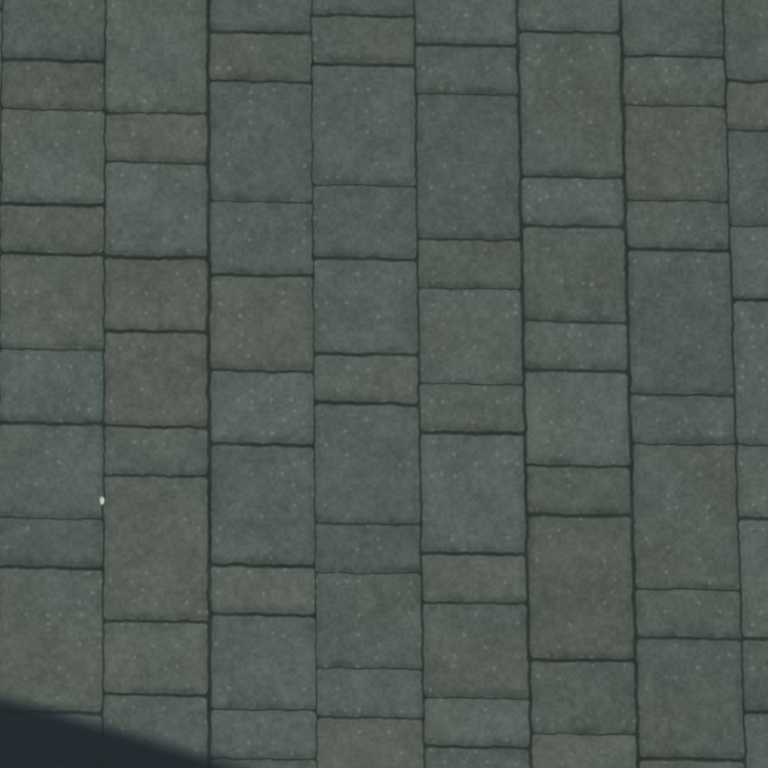
Reproduce this texture procedurally as a Shadertoy shader.

```glsl
// Grey concrete pavers laid in slightly fanned columns of random block lengths.
// Each column is stacked by a loop; a rounded box distance gives joints and edges,
// layered value noise gives grain, stains and flecks, with a shadow in one corner.

const vec3 STONE_COOL = vec3(0.322, 0.368, 0.358);
const vec3 STONE_WARM = vec3(0.350, 0.369, 0.340);
const vec3 JOINT      = vec3(0.145, 0.180, 0.170);
const vec3 SHADOW     = vec3(0.125, 0.165, 0.180);
const vec3 SPECK      = vec3(0.750, 0.780, 0.760);
const float WIDTH_BOTTOM = 0.1395;  // column width at the lower edge
const float WIDTH_TOP    = 0.1341;  // column width at the upper edge
const float TILT         = 0.016;   // fall of the cross joints to the right
const float CORNER       = 0.0055;  // block corner radius
const float SOFTNESS     = 0.0024;  // joint edge blur
const float JOINT_MIN    = 0.0006;  // half widths of joints
const float JOINT_MAX    = 0.0027;
const int   MAX_BLOCKS   = 16;

float hash(vec2 p) {
    vec3 q = fract(vec3(p.xyx) * 0.1031);
    q += dot(q, q.yzx + 33.33);
    return fract((q.x + q.y) * q.z);
}

float noise(vec2 p) {
    vec2 i = floor(p), f = fract(p);
    f = f * f * (3.0 - 2.0 * f);
    return mix(mix(hash(i), hash(i + vec2(1, 0)), f.x),
               mix(hash(i + vec2(0, 1)), hash(i + vec2(1, 1)), f.x), f.y);
}

// Long and short blocks alternate, each with a few stock lengths
float blockLength(float column, int index) {
    float pick = hash(vec2(column * 7.0 + 11.0, float(index) * 3.0 + 5.0));
    bool isLong = (index + int(column)) % 2 == 0;
    if (isLong) return pick < 0.36 ? 0.124 : pick < 0.74 ? 0.157 : 0.189;
    return pick < 0.52 ? 0.064 : 0.096;
}

float jointHalfWidth(vec2 id) {
    return mix(JOINT_MIN, JOINT_MAX, hash(id + 41.0));
}

float roundedBox(vec2 p, vec2 lo, vec2 hi, float radius) {
    vec2 q = abs(p - 0.5 * (lo + hi)) - 0.5 * (hi - lo) + radius;
    return length(max(q, 0.0)) + min(max(q.x, q.y), 0.0) - radius;
}

// Sparse round pale grains, one candidate per cell
float flecks(vec2 p, float scale) {
    vec2 cell = floor(p * scale);
    vec2 centre = 0.3 + 0.4 * vec2(hash(cell + 3.0), hash(cell + 17.0));
    float dist = length(fract(p * scale) - centre);
    return step(0.87, hash(cell + 71.0)) * smoothstep(0.3, 0.08, dist);
}

void mainImage(out vec4 fragColor, in vec2 fragCoord) {
    vec2 uv = fragCoord / iResolution.xy;
    float soft = max(SOFTNESS, 1.0 / iResolution.y);

    // Uneven edges
    vec2 p = uv + 0.0024 * (vec2(noise(uv * 45.0), noise(uv * 45.0 + 90.0)) - 0.5);
    p += 0.0016 * (vec2(noise(uv * 140.0), noise(uv * 140.0 + 50.0)) - 0.5);

    // Column of this point
    float width = mix(WIDTH_BOTTOM, WIDTH_TOP, uv.y);
    float across = (p.x - mix(-0.006, 0.003, uv.y)) / width;
    float column = floor(across);
    vec2 local = vec2((across - column) * width, p.y);
    local.y += TILT * (local.x - 0.5 * width);

    // Climb the stack to the block of this point
    float bottom = -0.05 - 0.16 * hash(vec2(column + 23.0, 9.0));
    float top = bottom;
    int index = 0;
    for (; index < MAX_BLOCKS; index++) {
        top = bottom + blockLength(column, index);
        if (local.y < top) break;
        bottom = top;
    }
    vec2 id = vec2(column + 2.0, float(index));

    // Block face inset by the joint on each side
    vec2 side = vec2(column + 60.0, 4.0);
    vec2 lo = vec2(jointHalfWidth(side), bottom + jointHalfWidth(id));
    vec2 hi = vec2(width - jointHalfWidth(side + vec2(1, 0)),
                   top - jointHalfWidth(id + vec2(0, 1)));
    float d = roundedBox(local, lo, hi, CORNER);
    float joint = smoothstep(-soft, soft, d);

    // Stone tint, stains and grain
    vec3 color = mix(STONE_COOL, STONE_WARM,
                     0.65 * hash(id + 130.0) + 0.35 * noise(uv * 14.0));
    float tone = 0.028 * (hash(id + 200.0) - 0.5);
    tone += 0.030 * (noise(uv * 32.0 + 7.0) - 0.5);
    tone += 0.036 * (noise(uv * 110.0) - 0.5);
    tone += 0.040 * (noise(uv * 250.0) - 0.5);
    color += tone + 0.055 * flecks(uv, 72.0);

    // Worn pale rim on top, grime along the lower edge
    float rim = smoothstep(-0.010, -0.004, d);
    float topEdge = smoothstep(0.012, 0.003, hi.y - local.y);
    float lowEdge = smoothstep(0.017, 0.0, local.y - lo.y);
    color += 0.022 * rim * topEdge * noise(uv * 60.0 + 30.0);
    color -= lowEdge * 0.055 * noise(uv * 80.0 + 20.0) + 0.015 * rim;

    // Joints, partly filled with dust
    float fill = 0.72 + 0.28 * noise(uv * 24.0 + 60.0);
    color = mix(color, JOINT + 0.03 * noise(uv * 130.0), joint * fill);

    // Stray white chip and the corner shadow
    color = mix(color, SPECK, smoothstep(0.006, 0.002, length((uv - vec2(0.133, 0.348)) * vec2(1.3, 0.8))));
    float shadowEdge = 0.094 - 0.25 * uv.x - 0.14 * uv.x * uv.x;
    color = mix(color, SHADOW, 0.94 * smoothstep(0.012, -0.018, uv.y - shadowEdge));

    fragColor = vec4(clamp(color, 0.0, 1.0), 1.0);
}
```
